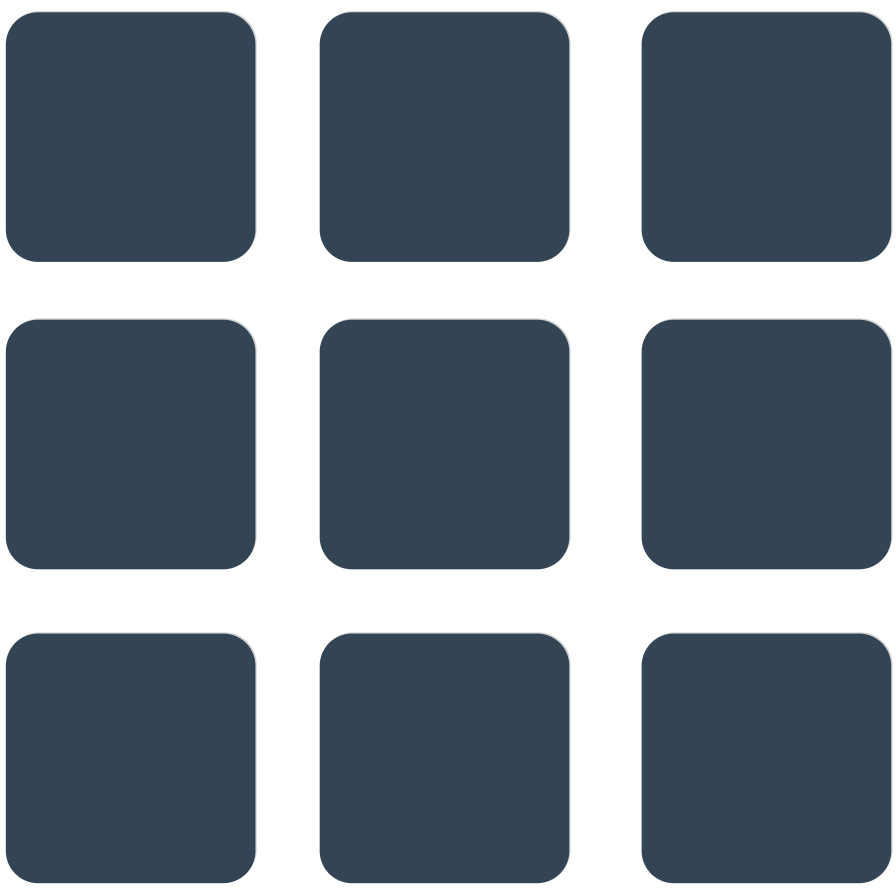
Give the GLSL for this pattern, as a WebGL 2 fragment shader.

```glsl
#version 300 es
precision highp float;

uniform vec2 u_resolution;
out vec4 outColor;

// Layout, in canvas units
const vec2 GRID_CENTER = vec2(0.4961, 0.5039);
const vec2 PITCH = vec2(0.3548, 0.3467);
const vec2 SPACING_DRIFT = vec2(0.0045, -0.0036);  // uneven gaps either side of center
const float LAST_INDEX = 1.0;                      // indices -1..1 give three tiles
const float HALF_SIZE = 0.1393;
const float CORNER_RADIUS = 0.036;
const float RIM_WIDTH = 0.0014;

// Colors
const vec3 PAPER = vec3(1.0);
const vec3 SLATE = vec3(0.20, 0.27, 0.33);
const vec3 RIM_GRAY = vec3(0.83);

float roundedSquare(vec2 p, float halfSize, float radius) {
    vec2 q = abs(p) - halfSize + radius;
    return length(max(q, 0.0)) + min(max(q.x, q.y), 0.0) - radius;
}

float coverage(float dist, float pixel) {
    return clamp(0.5 - dist / pixel, 0.0, 1.0);
}

void main() {
    vec2 uv = gl_FragCoord.xy / u_resolution;
    float pixel = 1.0 / min(u_resolution.x, u_resolution.y);

    // Nearest tile and its center
    vec2 index = floor((uv - GRID_CENTER) / PITCH + 0.5);
    index = clamp(index, -LAST_INDEX, LAST_INDEX);
    vec2 tileCenter = GRID_CENTER + index * PITCH + index * index * SPACING_DRIFT;
    vec2 p = uv - tileCenter;

    // Pale rim on the top and right edges, then the tile
    float rim = roundedSquare(p - RIM_WIDTH, HALF_SIZE, CORNER_RADIUS);
    float tile = roundedSquare(p, HALF_SIZE, CORNER_RADIUS);
    vec3 color = mix(PAPER, RIM_GRAY, coverage(rim, pixel));
    color = mix(color, SLATE, coverage(tile, pixel));

    outColor = vec4(color, 1.0);
}
```
